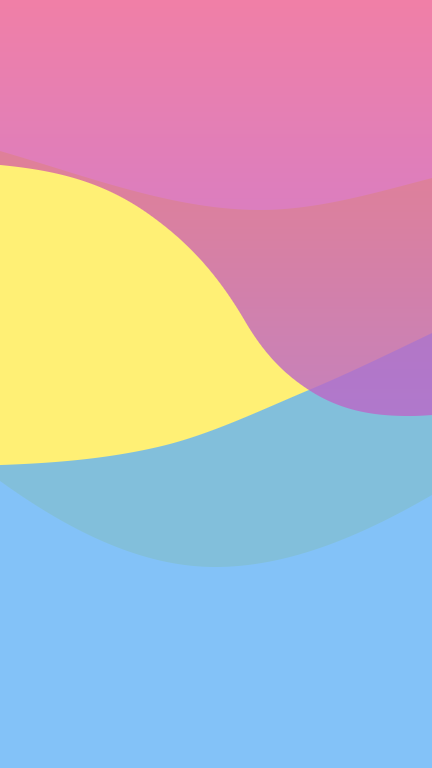
A Shadertoy shader for this background:

```glsl
// Flat overlapping waves: a rose ribbon above, a yellow hill, a blue sea below.
// Each edge is a smooth Hermite curve y(x) through a few knots, and the
// regions between edges are filled from back to front with soft gradients.

// Colours
const vec3 YELLOW      = vec3(1.000, 0.943, 0.460);
const vec3 TEAL        = vec3(0.510, 0.750, 0.860);
const vec3 BLUE        = vec3(0.514, 0.762, 0.974);
const vec3 PINK_TOP    = vec3(0.942, 0.498, 0.653);
const vec3 PINK_LOW    = vec3(0.860, 0.495, 0.748);
const vec3 ROSE_TOP    = vec3(0.875, 0.502, 0.600);
const vec3 ROSE_LOW    = vec3(0.784, 0.505, 0.722);
const vec3 VIOLET_TOP  = vec3(0.700, 0.466, 0.780);
const vec3 VIOLET_LOW  = vec3(0.690, 0.470, 0.800);

// Heights (low, high) over which the gradients run
const vec2 PINK_SPAN   = vec2(0.727, 1.000);
const vec2 ROSE_SPAN   = vec2(0.492, 0.785);
const vec2 VIOLET_SPAN = vec2(0.458, 0.560);

// Knots: position x, height y, slope
const vec3 CANOPY[3] = vec3[3](
    vec3(0.000, 0.8034, -0.163), vec3(0.602, 0.7266, 0.000),
    vec3(1.000, 0.7682, 0.146));
const vec3 RIBBON[6] = vec3[6](
    vec3(0.000, 0.7852, -0.056), vec3(0.347, 0.7201, -0.405),
    vec3(0.567, 0.5820, -0.962), vec3(0.715, 0.4922, -0.366),
    vec3(0.949, 0.4583, 0.000),  vec3(1.000, 0.4596, 0.040));
const vec3 SHORE[4] = vec3[4](
    vec3(0.000, 0.3945, 0.020), vec3(0.370, 0.4186, 0.132),
    vec3(0.715, 0.4922, 0.236), vec3(1.000, 0.5664, 0.270));
const vec3 DEEP[3] = vec3[3](
    vec3(0.000, 0.3737, -0.405), vec3(0.498, 0.2617, 0.000),
    vec3(1.000, 0.3555, 0.326));

// Cubic curve between two knots
float hermite(float x, vec3 a, vec3 b) {
    float span = b.x - a.x;
    float t = clamp((x - a.x) / span, 0.0, 1.0);
    float s = 1.0 - t;
    return mix(a.y, b.y, t * t * (3.0 - 2.0 * t))
         + span * t * s * (s * a.z - t * b.z);
}

float threeKnots(float x, vec3 k[3]) {
    return x < k[1].x ? hermite(x, k[0], k[1]) : hermite(x, k[1], k[2]);
}

float ribbonHeight(float x) {
    float y = RIBBON[0].y;
    for (int i = 0; i < 5; i++)
        if (x >= RIBBON[i].x) y = hermite(x, RIBBON[i], RIBBON[i + 1]);
    return y;
}

float shoreHeight(float x) {
    float y = SHORE[0].y;
    for (int i = 0; i < 3; i++)
        if (x >= SHORE[i].x) y = hermite(x, SHORE[i], SHORE[i + 1]);
    return y;
}

// Antialiased coverage of the side where d is positive
float cover(float d) {
    float pixel = max(length(vec2(dFdx(d), dFdy(d))), 1e-6);
    return clamp(d / pixel + 0.5, 0.0, 1.0);
}

vec3 gradient(vec3 low, vec3 high, vec2 span, float y) {
    return mix(low, high, clamp((y - span.x) / (span.y - span.x), 0.0, 1.0));
}

void mainImage(out vec4 fragColor, in vec2 fragCoord) {
    vec2 uv = fragCoord / iResolution.xy;

    float belowShore  = cover(shoreHeight(uv.x) - uv.y);
    float belowDeep   = cover(threeKnots(uv.x, DEEP) - uv.y);
    float aboveRibbon = cover(uv.y - ribbonHeight(uv.x));
    float aboveCanopy = cover(uv.y - threeKnots(uv.x, CANOPY));

    // Hill and sea
    vec3 color = mix(YELLOW, TEAL, belowShore);
    color = mix(color, BLUE, belowDeep);

    // Ribbon, tinted violet where it crosses the sea
    vec3 rose   = gradient(ROSE_LOW, ROSE_TOP, ROSE_SPAN, uv.y);
    vec3 violet = gradient(VIOLET_LOW, VIOLET_TOP, VIOLET_SPAN, uv.y);
    color = mix(color, mix(rose, violet, belowShore), aboveRibbon);

    // Bright canopy at the top
    vec3 pink = gradient(PINK_LOW, PINK_TOP, PINK_SPAN, uv.y);
    color = mix(color, pink, aboveCanopy);

    fragColor = vec4(color, 1.0);
}
```
